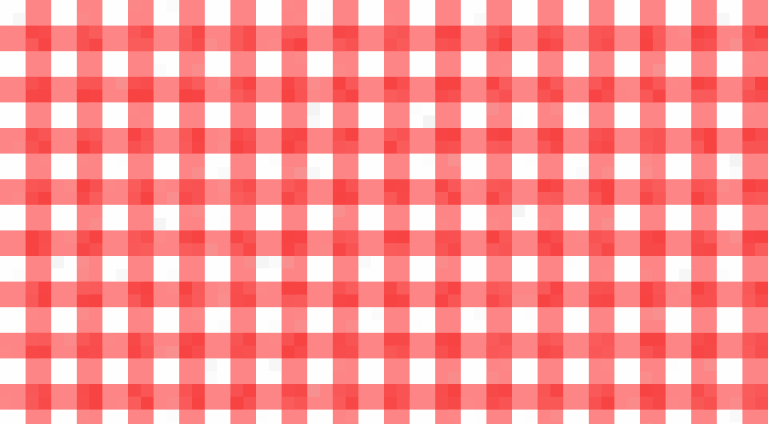
Write a WebGL 2 fragment shader that draws this pattern.

```glsl
#version 300 es
precision highp float;

uniform vec2 u_resolution;
out vec4 fragColor;

const float REPEATS_ACROSS = 15.0;
const float BLOCKS_PER_REPEAT = 4.0;

const vec3 CLOTH = vec3(0.998, 0.998, 0.998);
const vec3 CLOTH_WORN = vec3(0.955, 0.955, 0.955);
const vec3 BAND = vec3(0.995, 0.520, 0.520);
const vec3 BAND_WORN = vec3(0.970, 0.570, 0.570);
const vec3 CROSSING_DEEP = vec3(0.972, 0.262, 0.262);
const vec3 CROSSING_PALE = vec3(0.980, 0.355, 0.355);

vec2 hashGradient(vec2 cell) {
    vec3 q = fract(cell.xyx * vec3(0.1031, 0.1030, 0.0973));
    q += dot(q, q.yzx + 33.33);
    float angle = 6.28318 * fract((q.x + q.y) * q.z);
    return vec2(cos(angle), sin(angle));
}

float gradientNoise(vec2 p) {
    vec2 i = floor(p);
    vec2 f = fract(p);
    vec2 w = f * f * f * (f * (f * 6.0 - 15.0) + 10.0);
    vec2 e = vec2(0.0, 1.0);
    float a = dot(hashGradient(i), f);
    float b = dot(hashGradient(i + e.yx), f - e.yx);
    float c = dot(hashGradient(i + e.xy), f - e.xy);
    float d = dot(hashGradient(i + e.yy), f - e.yy);
    return mix(mix(a, b, w.x), mix(c, d, w.x), w.y);
}

// Coverage of bands filling the second half of each repeat
vec2 bandCoverage(vec2 p, float pixel) {
    vec2 edge = 0.25 - abs(fract(p - 0.25) - 0.5);
    return clamp(edge / pixel + 0.5, 0.0, 1.0);
}

// One constant tone per block, from broad and fine variation
float blockTone(vec2 block, float seed) {
    vec2 p = block + seed;
    return gradientNoise(p * 0.73 + 0.31) + 0.45 * gradientNoise(p * 0.37 + 7.7);
}

// Block tones joined by edges one pixel wide
float patchyTone(vec2 p, float pixel, float seed) {
    vec2 q = p - 0.5;
    vec2 i = floor(q);
    vec2 f = clamp((fract(q) - 0.5) / pixel + 0.5, 0.0, 1.0);
    float lower = mix(blockTone(i, seed), blockTone(i + vec2(1.0, 0.0), seed), f.x);
    float upper = mix(blockTone(i + vec2(0.0, 1.0), seed), blockTone(i + 1.0, seed), f.x);
    return mix(lower, upper, f.y);
}

void main() {
    // Repeat units, measured from the top left corner
    float pixel = REPEATS_ACROSS / u_resolution.x;
    vec2 p = vec2(gl_FragCoord.x, u_resolution.y - gl_FragCoord.y) * pixel;
    vec2 bands = bandCoverage(p, pixel);

    // Blocky fading of the dye
    vec2 blocks = p * BLOCKS_PER_REPEAT;
    float blockPixel = pixel * BLOCKS_PER_REPEAT;
    float fade = patchyTone(blocks, blockPixel, 11.0);
    float wear = smoothstep(0.22, 0.65, patchyTone(blocks, blockPixel, 83.0));

    vec3 cloth = mix(CLOTH, CLOTH_WORN, wear);
    vec3 band = mix(BAND, BAND_WORN, wear);
    vec3 crossing = mix(CROSSING_DEEP, CROSSING_PALE, smoothstep(-0.35, 0.35, fade));

    // Weave: cloth, single bands, then crossings
    vec3 color = mix(mix(cloth, band, bands.x), mix(band, crossing, bands.x), bands.y);
    fragColor = vec4(color, 1.0);
}
```
